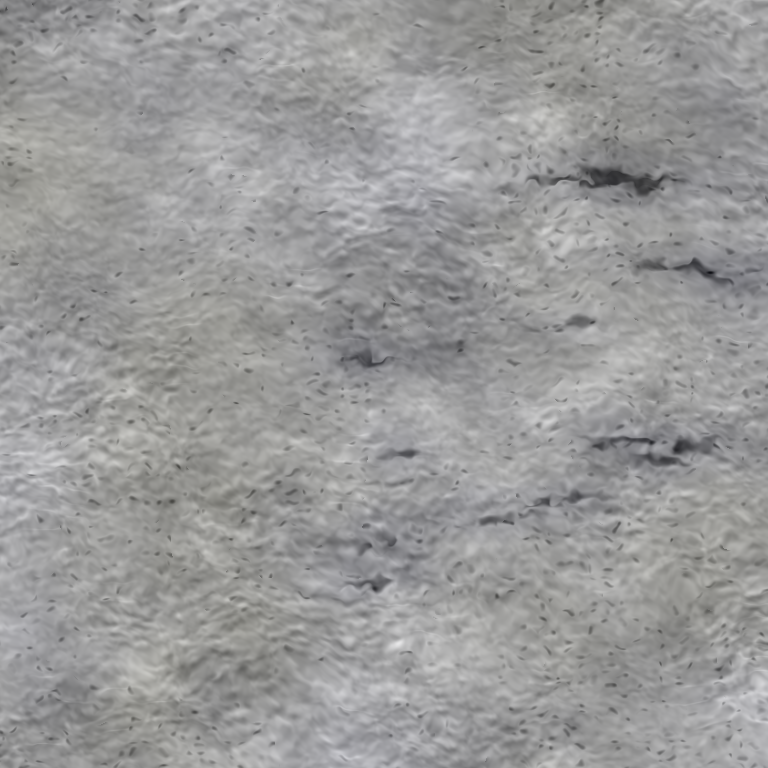
A Shadertoy shader for this texture:

```glsl
// Weathered grey stone: short, mostly horizontal grain lit as a rough relief,
// over soft tonal patches and a pale swath, then marked with ragged pits,
// faint light veins and broken dark streaks.

float hash(vec2 p) {
    return fract(sin(dot(p, vec2(127.1, 311.7))) * 43758.5453);
}

float noise(vec2 p) {
    vec2 i = floor(p), f = fract(p);
    f = f * f * f * (f * (f * 6.0 - 15.0) + 10.0);
    return mix(mix(hash(i), hash(i + vec2(1, 0)), f.x),
               mix(hash(i + vec2(0, 1)), hash(i + vec2(1, 1)), f.x), f.y);
}

vec2 turn(vec2 p, float angle) {
    float c = cos(angle), s = sin(angle);
    return vec2(c * p.x - s * p.y, s * p.x + c * p.y);
}

// Four octaves, turned at each step; centred near 0.5
float fbm(vec2 p) {
    float sum = 0.0, amp = 0.53;
    for (int i = 0; i < 4; i++) {
        sum += amp * noise(p);
        p = turn(p, 0.3) * 2.03 + 17.3;
        amp *= 0.5;
    }
    return sum;
}

// Height of the rough surface: crossing layers of short flakes
float relief(vec2 p) {
    return 0.35 * noise(turn(p, 0.25) * vec2(38, 75))
         + 0.35 * noise(turn(p, -0.2) * vec2(62, 110) + 31.0)
         + 0.30 * noise(turn(p, 0.5) * vec2(105, 140) + 63.0);
}

// Small oval pits, at most one in each cell
float pits(vec2 p, float density) {
    vec2 cell = floor(p), f = fract(p);
    float seed = hash(cell + 5.0);
    vec2 centre = 0.4 + 0.2 * vec2(hash(cell + 11.0), hash(cell + 23.0));
    vec2 size = vec2(0.25 + 0.15 * hash(cell + 37.0), 0.36);
    float d = length((f - centre) / size);
    return step(seed, density) * smoothstep(1.1, 0.1, d) * (0.3 + 0.7 * hash(cell + 51.0));
}

// Long thin stains with ragged gaps; x is the dark core, y the soft halo
vec2 streaks(vec2 p) {
    vec2 total = vec2(0);
    for (int i = 0; i < 13; i++) {
        float k = float(i);
        vec2 centre = vec2(0.35 + 0.6 * hash(vec2(k, 1.0)), 0.2 + 0.6 * hash(vec2(k, 2.0)));
        float halfLength = 0.05 + 0.10 * hash(vec2(k, 3.0));
        vec2 d = p - centre;
        d.y -= d.x * (hash(vec2(k, 4.0)) - 0.4) * 0.3;
        d.y += 0.018 * (noise(p * vec2(17, 25) + k * 7.0) - 0.5);
        float gaps = smoothstep(0.25, 0.7, noise(p * vec2(55, 95) + k * 13.0));
        float core = smoothstep(1.0, 0.2, length(d / vec2(halfLength, 0.011)));
        vec2 h = d / vec2(halfLength, 0.032);
        total += vec2(core * gaps, exp(-dot(h, h)));
    }
    return min(total, 1.0);
}

void mainImage(out vec4 fragColor, in vec2 fragCoord) {
    vec2 uv = fragCoord / iResolution.y;

    // Let the grain drift gently away from the horizontal
    vec2 bend = vec2(fbm(uv * 6.0), fbm(uv * 6.0 + 40.0)) - 0.5;
    vec2 jitter = vec2(noise(uv * 75.0 + 60.0), noise(uv * 75.0 + 80.0)) - 0.5;
    vec2 p = uv + 0.05 * bend + 0.004 * jitter;

    // Broad patches and a pale wandering swath
    float tone = 0.616 + 0.23 * (fbm(uv * vec2(3.5, 5.0) + 9.0) - 0.5);
    tone += 0.20 * (fbm(p * vec2(11, 17) + 3.0) - 0.5);
    float swath = (uv.x - 0.6 + 0.06 * sin(uv.y * 9.0) + 0.6 * bend.x) / 0.07;
    tone += 0.05 * exp(-swath * swath) * smoothstep(0.3, 0.6, uv.y);

    // Grain and its lit edges, rougher in some areas than in others
    float rough = 0.65 + 0.7 * smoothstep(0.3, 0.7, fbm(uv * 6.0 + 70.0));
    float height = relief(p);
    float lit = height - relief(p + vec2(-0.002, 0.005));
    tone += rough * (0.15 * (height - 0.5) + 0.17 * lit);
    tone += 0.06 * (noise(turn(p, 0.4) * vec2(130, 185)) - 0.5);

    // Soft light veins, broken by the grain
    float ridge = 1.0 - abs(2.0 * noise(p * vec2(20, 52) + 90.0) - 1.0);
    float veinMask = smoothstep(0.45, 0.75, noise(uv * 13.0 + 20.0));
    tone += 0.09 * smoothstep(0.7, 1.0, ridge) * veinMask * height;

    // Pits and streaks
    float density = 0.06 + 0.3 * smoothstep(0.4, 0.65, fbm(uv * 7.0 + 55.0));
    float pit = pits(p * vec2(56, 92) + 0.5 * jitter, density);
    vec2 stain = streaks(uv + 0.012 * jitter);
    tone -= 0.22 * pit + 0.27 * stain.x + 0.045 * stain.y;

    // Faint warm and cool tints; the stains lean blue-grey
    float warmth = 0.045 * (fbm(uv * 4.0 + 25.0) - 0.45) - 0.012 * stain.y;
    vec3 color = vec3(tone) + warmth * vec3(0.4, 0.3, -1.0);
    fragColor = vec4(clamp(color, 0.0, 1.0), 1.0);
}
```
